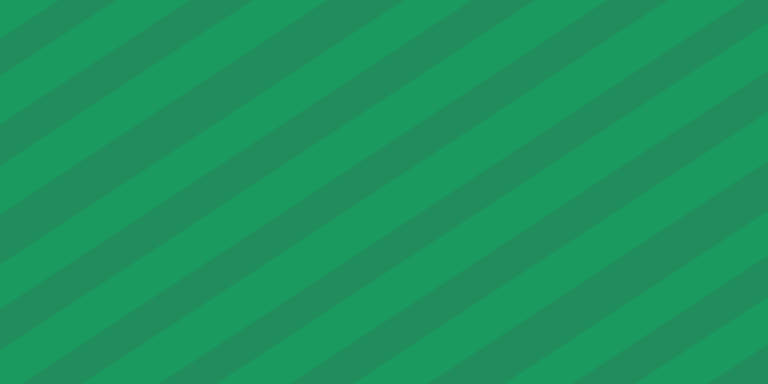
This pattern is drawn by a Shadertoy shader. Its source:

```glsl
// Diagonal two-tone green stripes whose widths vary in a cycle of five.

#define LIGHT_GREEN vec3(0.102, 0.602, 0.370)
#define DARK_GREEN  vec3(0.130, 0.549, 0.361)
#define SLOPE 0.655    // rise of a stripe per unit of run
#define PITCH 0.3573   // mean horizontal spacing, in canvas heights
#define PHASE 0.0528   // horizontal offset of the first cell
#define CYCLE 5        // stripes before the variation repeats

// Per-stripe variation: centre shift and half width, measured horizontally.
const float CENTRE_SHIFT[CYCLE] = float[](-0.003, -0.012, 0.0065, 0.008, 0.0003);
const float HALF_WIDTH[CYCLE] = float[](0.0742, 0.082, 0.0996, 0.082, 0.0788);

// Signed perpendicular distance to the dark stripe in the current cell.
float stripeDistance(vec2 p) {
    // Horizontal intercept of the stripe direction on the top edge.
    float across = (p.x + (1.0 - p.y) / SLOPE - PHASE) / PITCH;
    float cell = floor(across);
    int stripe = int(mod(cell, float(CYCLE)));

    float fromCentre = (across - cell - 0.5) * PITCH - CENTRE_SHIFT[stripe];
    float horizontal = abs(fromCentre) - HALF_WIDTH[stripe];
    return horizontal * SLOPE / sqrt(1.0 + SLOPE * SLOPE);
}

void mainImage(out vec4 fragColor, in vec2 fragCoord) {
    vec2 p = fragCoord / iResolution.y;
    float pixel = 1.0 / iResolution.y;

    // One-pixel linear coverage at each edge.
    float dark = clamp(0.5 - stripeDistance(p) / pixel, 0.0, 1.0);
    fragColor = vec4(mix(LIGHT_GREEN, DARK_GREEN, dark), 1.0);
}
```
